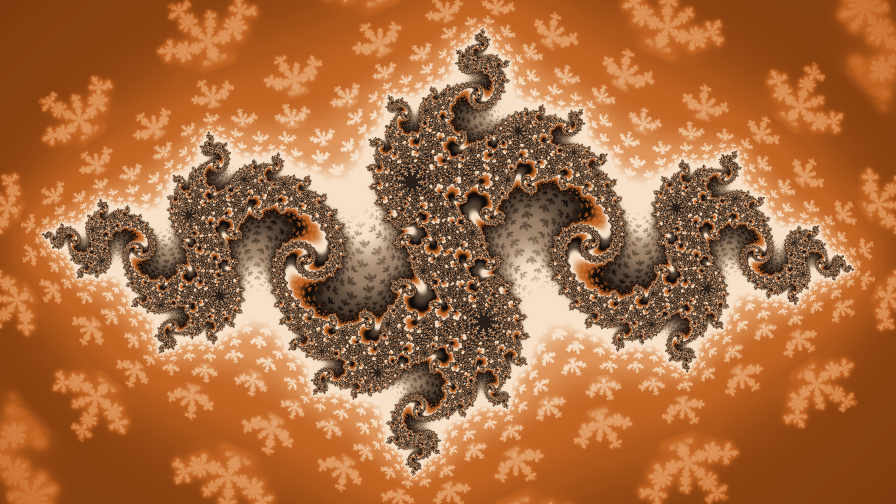
Write a WebGL 1 fragment shader that draws this background.

```glsl
precision highp float;

uniform vec2 u_resolution;

const int SAMPLES = 3;
const int MAX_SPIRAL = 150;
const int MAX_TREE = 40;

vec2 complexMul(vec2 a, vec2 b) {
  return vec2(a.x * b.x - a.y * b.y, a.x * b.y + a.y * b.x);
}

vec2 rotate(vec2 p, float angle) {
  return complexMul(p, vec2(cos(angle), sin(angle)));
}

// Spiral set: returns the escaped point and its smooth escape level.
vec3 escapeSpiral(vec2 z, vec2 seed, float radius) {
  float steps = 0.0;
  for (int i = 0; i < MAX_SPIRAL; i++) {
    if (dot(z, z) > radius * radius) break;
    z = complexMul(z, z) + seed;
    steps += 1.0;
  }
  float size = max(length(z), radius);
  return vec3(z, steps - log2(log(size) / log(radius)));
}

// Branching dendrite: brightness falls with the distance to its twigs.
float dendrite(vec2 z, vec2 seed, float thickness) {
  vec2 slope = vec2(1.0, 0.0);
  for (int i = 0; i < MAX_TREE; i++) {
    if (dot(z, z) > 400.0) break;
    slope = 2.0 * complexMul(z, slope);
    z = complexMul(z, z) + seed;
  }
  float size = max(length(z), 1.0);
  float gap = size * log(size) / max(length(slope), 0.0001);
  return exp(-gap / thickness);
}

vec3 blend(vec3 from, vec3 to, float start, float end, float level) {
  return mix(from, to, smoothstep(start, end, level));
}

// Earth tones from the far field inward, cycling inside the chain.
vec3 palette(float level) {
  const vec3 umber = vec3(0.34, 0.15, 0.03);
  const vec3 brown = vec3(0.53, 0.25, 0.06);
  const vec3 orange = vec3(0.76, 0.39, 0.13);
  const vec3 apricot = vec3(0.87, 0.58, 0.35);
  const vec3 cream = vec3(0.97, 0.88, 0.78);
  const vec3 taupe = vec3(0.62, 0.51, 0.41);
  const vec3 slate = vec3(0.33, 0.26, 0.20);
  const vec3 soot = vec3(0.06, 0.04, 0.03);

  if (level > 22.0) level = 22.0 + mod(level - 22.0, 14.0);
  vec3 color = blend(umber, brown, 0.3, 1.8, level);
  color = blend(color, orange, 1.8, 3.7, level);
  color = blend(color, apricot, 3.7, 6.0, level);
  color = blend(color, cream, 6.0, 9.0, level);
  color = blend(color, taupe, 14.5, 18.5, level);
  color = blend(color, slate, 18.5, 22.0, level);
  color = blend(color, soot, 22.0, 25.5, level);
  color = blend(color, orange, 25.5, 28.5, level);
  color = blend(color, cream, 28.5, 32.5, level);
  return blend(color, slate, 33.5, 36.0, level);
}

vec3 shade(vec2 p) {
  const float radius = 5.0;
  vec3 escaped = escapeSpiral(p, vec2(-0.803, -0.167), radius);
  float level = escaped.z;

  // Each escape ring carries one wreath of dendrites.
  float reach = length(escaped.xy);
  float ring = smoothstep(radius, 1.4 * radius, reach)
             * (1.0 - smoothstep(4.2 * radius, 5.0 * radius, reach));
  float twigs = dendrite(escaped.xy * 0.06, vec2(-0.563, 0.643), 0.026);
  float visible = ring * (1.0 - smoothstep(24.0, 32.0, level));
  return palette(level + 3.2 * twigs * visible);
}

void main() {
  const float viewHeight = 1.895;
  const float tilt = 0.098;
  vec3 total = vec3(0.0);

  // Average a small grid of samples for smooth edges.
  for (int j = 0; j < SAMPLES; j++) {
    for (int i = 0; i < SAMPLES; i++) {
      vec2 offset = (vec2(float(i), float(j)) + 0.5) / float(SAMPLES) - 0.5;
      vec2 p = (gl_FragCoord.xy + offset - 0.5 * u_resolution) / u_resolution.y;
      total += shade(rotate(p * viewHeight, tilt));
    }
  }
  gl_FragColor = vec4(total / float(SAMPLES * SAMPLES), 1.0);
}
```
